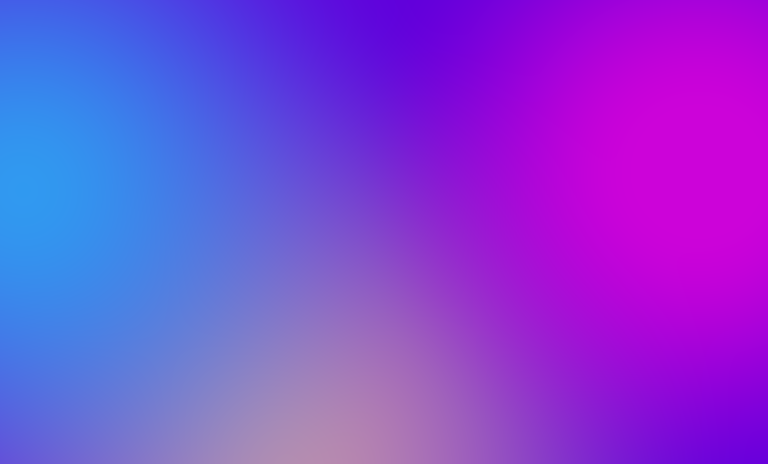
This background is drawn by a Shadertoy shader. Its source:

```glsl
const vec3 VIOLET  = vec3(0.38, 0.00, 0.86);
const vec3 ROSE    = vec3(0.73, 0.55, 0.68);
const vec3 AZURE   = vec3(0.19, 0.60, 0.94);
const vec3 MAGENTA = vec3(0.80, 0.01, 0.85);

// Soft elliptical glow: 1 inside the core, fading to 0 at the given radii
float glow(vec2 p, vec2 center, vec2 radii, float core) {
    return 1.0 - smoothstep(core, 1.0, length((p - center) / radii));
}

void mainImage(out vec4 fragColor, in vec2 fragCoord) {
    // Canvas height is one unit; centers scale with the canvas width
    vec2 p = fragCoord / iResolution.y;
    vec2 canvas = vec2(iResolution.x / iResolution.y, 1.0);

    // Glows layered over the violet ground
    vec3 color = VIOLET;
    color = mix(color, ROSE,    glow(p, canvas * vec2(0.38, -0.02), vec2(1.00, 1.03), 0.00));
    color = mix(color, AZURE,   glow(p, canvas * vec2(0.03, 0.59),  vec2(0.95, 0.97), 0.00));
    color = mix(color, MAGENTA, glow(p, canvas * vec2(0.91, 0.63),  vec2(0.76, 0.75), 0.16));

    fragColor = vec4(color, 1.0);
}
```
